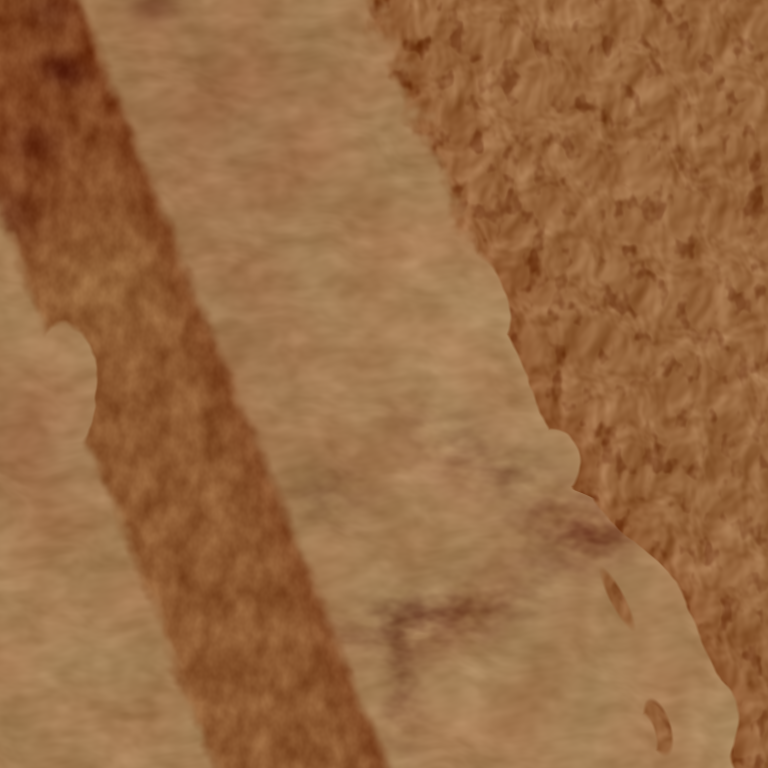
This texture is drawn by a WebGL 2 fragment shader. Its source:

```glsl
#version 300 es
precision highp float;
// Weathered tan surface: pale diagonal strip between a dark band and rough brown ground.
uniform vec2 u_resolution;
out vec4 outColor;

vec2 gradientAt(vec2 cell) {
  vec3 h = fract(cell.xyx * vec3(0.1031, 0.1030, 0.0973));
  h += dot(h, h.yzx + 33.33);
  float angle = 6.2832 * fract((h.x + h.y) * h.z);
  return vec2(cos(angle), sin(angle));
}

float gradientNoise(vec2 p) {
  vec2 i = floor(p), f = p - i;
  vec2 w = f * f * f * (f * (f * 6.0 - 15.0) + 10.0);
  vec2 e = vec2(1.0, 0.0);
  float low = mix(dot(gradientAt(i), f), dot(gradientAt(i + e), f - e), w.x);
  float high = mix(dot(gradientAt(i + e.yx), f - e.yx), dot(gradientAt(i + 1.0), f - 1.0), w.x);
  return 1.4 * mix(low, high, w.y);
}

float fbm(vec2 p, int octaves) {
  float sum = 0.0, amp = 0.55;
  for (int k = 0; k < octaves; k++) {
    sum += amp * gradientNoise(p);
    p = mat2(1.6, 1.2, -1.2, 1.6) * p + 7.3;
    amp *= 0.55;
  }
  return sum;
}

// Approximate signed distance to a turned ellipse, negative inside.
float ellipse(vec2 p, vec2 centre, vec2 radii, float turn) {
  float c = cos(turn), s = sin(turn);
  vec2 q = mat2(c, -s, s, c) * (p - centre);
  return (length(q / radii) - 1.0) * min(radii.x, radii.y);
}

// Soft stain, strongest at its centre.
float stain(vec2 p, vec2 centre, vec2 radii, float turn) {
  float d = ellipse(p, centre, radii, turn) / min(radii.x, radii.y) + 1.0;
  return exp(-d * d);
}

float cover(float dist, float softness) {
  return 1.0 - smoothstep(-softness, softness, dist);
}

// Horizontal distance past the right rim of the pale strip.
float stripRim(vec2 p, float down) {
  float rim = 0.482 + 0.415 * down;
  rim += 0.022 * smoothstep(0.636, 0.650, down) + 0.064 * smoothstep(0.650, 0.770, down);
  rim += 0.012 * smoothstep(0.870, 0.910, down) - 0.040 * smoothstep(0.915, 1.0, down);
  float d = (p.x - rim) * 0.9;
  d = min(d, ellipse(p, vec2(0.620, 0.605), vec2(0.042, 0.068), 0.35));
  return min(d, ellipse(p, vec2(0.718, 0.397), vec2(0.038, 0.043), 0.0));
}

vec3 paleColor(vec2 p) {
  float fibre = fbm(p * vec2(17.0, 36.0) + 0.5 * gradientNoise(p * 13.0), 3);
  float flecks = gradientNoise(p * vec2(38.0, 62.0) + 3.0);
  float mottle = fbm(p * 9.0 + 21.0, 4);
  vec3 c = vec3(0.640, 0.488, 0.328) + 0.060 * fibre + 0.028 * flecks + 0.065 * mottle;
  c += vec3(0.01, -0.015, -0.01) * gradientNoise(p * 11.0 + 50.0);
  float rosy = stain(p, vec2(0.30, 0.85), vec2(0.17, 0.15), 0.0)
             + stain(p, vec2(0.04, 0.43), vec2(0.12, 0.09), 0.0)
             + 0.6 * stain(p, vec2(0.33, 0.57), vec2(0.10, 0.15), 0.3);
  c -= vec3(0.035, 0.055, 0.040) * rosy;
  c += 0.035 * stain(p, vec2(0.58, 0.53), vec2(0.09, 0.16), 0.4);
  float smudge = stain(p, vec2(0.565, 0.195), vec2(0.12, 0.042), 0.18)
               + 0.9 * stain(p, vec2(0.77, 0.305), vec2(0.09, 0.045), 0.3)
               + 0.6 * stain(p, vec2(0.64, 0.39), vec2(0.13, 0.05), -0.5)
               + 0.5 * stain(p, vec2(0.43, 0.355), vec2(0.06, 0.045), 0.0)
               + 0.6 * stain(p, vec2(0.525, 0.09), vec2(0.025, 0.09), 0.0);
  float broken = 0.75 + 1.5 * fbm(p * vec2(22.0, 32.0) + 4.0, 3);
  return c - vec3(0.130, 0.150, 0.110) * smudge * clamp(broken, 0.1, 1.5);
}

vec3 bandColor(vec2 p, float fromRim) {
  float grain = fbm(p * vec2(27.0, 20.0) + 9.0, 4) + 0.3 * gradientNoise(p * vec2(60.0, 42.0));
  vec3 c = vec3(0.545, 0.343, 0.187) + vec3(0.13, 0.135, 0.115) * grain;
  c += vec3(0.045, 0.060, 0.045) * stain(p, vec2(0.13, 0.63), vec2(0.08, 0.07), 0.0);
  c -= vec3(0.045, 0.060, 0.045) * exp(-fromRim * fromRim * 900.0);
  c -= vec3(0.055, 0.080, 0.060) * stain(p, vec2(0.0, 0.86), vec2(0.16, 0.21), 0.0);
  float spots = stain(p, vec2(0.083, 0.908), vec2(0.030, 0.020), -0.3)
              + 0.5 * stain(p, vec2(0.045, 0.812), vec2(0.035, 0.025), 0.0)
              + 0.5 * stain(p, vec2(0.010, 0.720), vec2(0.040, 0.035), 0.0)
              + 0.5 * stain(p, vec2(0.065, 0.985), vec2(0.030, 0.025), 0.0);
  return c - vec3(0.17, 0.16, 0.09) * spots;
}

// Pitted clumps lit from the upper left.
float clumpHeight(vec2 p) {
  return fbm(p * vec2(27.0, 21.0) + 0.35 * gradientNoise(p * 18.0), 3);
}

vec3 roughColor(vec2 p, float fromRim) {
  float clumps = clumpHeight(p);
  float relief = clumps - clumpHeight(p + vec2(-0.007, 0.006));
  float pits = smoothstep(0.08, 0.45, fbm(p * vec2(31.0, 24.0) + 60.0, 3));
  vec3 c = vec3(0.592, 0.402, 0.240) + vec3(0.10, 0.115, 0.11) * clumps;
  c += 0.10 * relief + 0.045 * fbm(p * 7.0 + 13.0, 2);
  c -= vec3(0.10, 0.115, 0.095) * pits;
  return c - vec3(0.03, 0.05, 0.045) * exp(-max(fromRim, 0.0) * 28.0);
}

void main() {
  vec2 p = gl_FragCoord.xy / u_resolution;
  float down = 1.0 - p.y;
  float pixel = 1.0 / min(u_resolution.x, u_resolution.y);
  float ragged = 0.012 * fbm(p * 22.0, 3);

  // Rough ground right of the strip: feathered above, crisp below.
  float rim = stripRim(p, down);
  float upper = smoothstep(0.64, 0.74, p.y);
  float rimDist = rim + ragged * mix(0.35, 3.0, upper);
  float strip = cover(rimDist, mix(0.001 + pixel, 0.018, upper));
  vec3 rough = roughColor(p, rim);
  vec3 color = mix(rough, paleColor(p), strip);
  color += 0.025 * strip * exp(-rimDist * rimDist * 9000.0) * (1.0 - upper);

  // Openings in the lower part of the strip.
  float gaps = min(ellipse(p, vec2(0.804, 0.220), vec2(0.009, 0.040), 0.48),
                   max(ellipse(p, vec2(0.857, 0.053), vec2(0.016, 0.036), 0.3),
                       -ellipse(p, vec2(0.838, 0.043), vec2(0.016, 0.032), 0.3)));
  color = mix(color, rough - 0.02, 0.8 * cover(gaps, 0.001 + pixel));

  // Dark diagonal band, with a pale rounded lobe biting into its left side.
  float bandRight = p.x - (0.100 + 0.405 * down);
  float bandLeft = p.x - (0.115 + 0.386 * (down - 0.573));
  float lobe = ellipse(p, vec2(0.084, 0.498), vec2(0.041, 0.085), 0.0) + 0.5 * ragged;
  float band = cover(bandRight + 0.9 * ragged, 0.013) * cover(-bandLeft + 1.2 * ragged, 0.011);
  band *= 1.0 - cover(lobe, 0.001 + pixel);
  color = mix(color, bandColor(p, bandRight), band);
  color += 0.03 * cover(lobe, 0.03) * (1.0 - band);
  color -= vec3(0.16, 0.18, 0.14) * stain(p, vec2(0.20, 0.992), vec2(0.032, 0.022), 0.0);

  outColor = vec4(clamp(color, 0.0, 1.0), 1.0);
}
```
